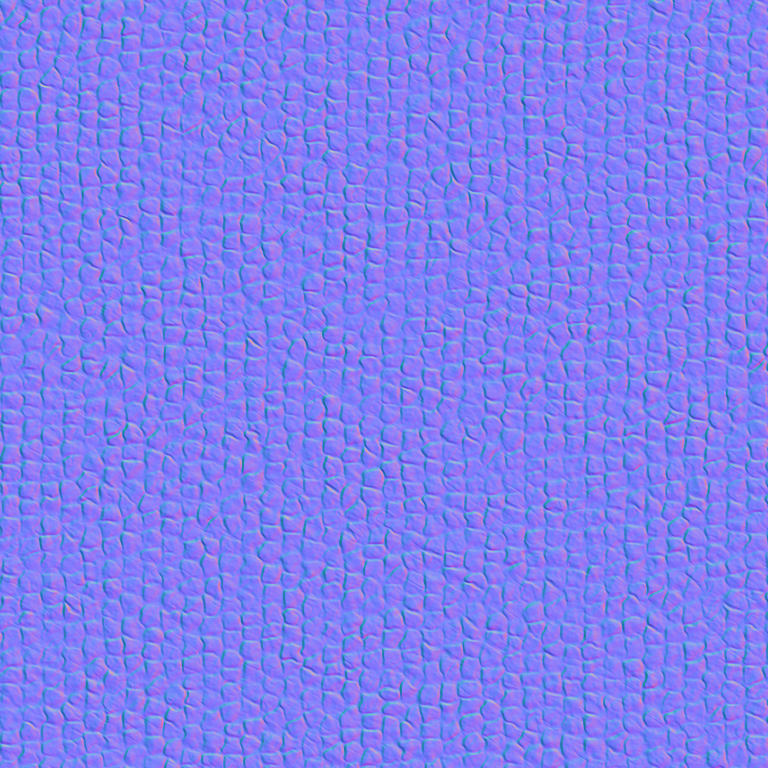
This texture map is drawn by a WebGL 2 fragment shader. Its source:

```glsl
#version 300 es
precision highp float;
// Normal map of pebbled leather: small rounded grains packed in upright columns.

uniform vec2 u_resolution;
out vec4 outColor;

const vec2 GRAIN_COUNT = vec2(38.0, 41.0);
const vec2 COLUMN_STRETCH = vec2(1.4, 1.0);
const vec2 SLOPE_GAIN = vec2(1.6, 0.8);
const float CREASE_WIDTH = 0.165;
const float CREASE_DEPTH = 0.05;
const float GRAIN_DOME = 0.08;
const vec2 GRAIN_TILT = vec2(-0.038, 0.032);

float hash(vec2 p) {
    vec3 q = fract(vec3(p.xyx) * 0.1031);
    q += dot(q, q.yzx + 33.33);
    return fract((q.x + q.y) * q.z);
}

// Value noise with a smooth second derivative, so slopes show no lattice.
float noise(vec2 p) {
    vec2 cell = floor(p);
    vec2 f = p - cell;
    vec2 w = f * f * f * (f * (f * 6.0 - 15.0) + 10.0);
    float low = mix(hash(cell), hash(cell + vec2(1.0, 0.0)), w.x);
    float high = mix(hash(cell + vec2(0.0, 1.0)), hash(cell + 1.0), w.x);
    return mix(low, high, w.y);
}

vec2 rotate(vec2 p, float angle) {
    float c = cos(angle), s = sin(angle);
    return vec2(c * p.x - s * p.y, s * p.x + c * p.y);
}

float smoothMin(float a, float b, float radius) {
    float h = max(radius - abs(a - b), 0.0) / radius;
    return min(a, b) - 0.25 * h * h * radius;
}

// Centre of the grain a number of rows away from height y in a column.
vec2 grainCentre(float column, float y, float rowStep) {
    float shift = hash(vec2(column, 71.0));
    float row = floor(y - shift) + rowStep;
    vec2 id = vec2(column, row);
    float disorder = mix(0.12, 0.5, smoothstep(0.45, 0.85, noise(id * 0.37 + 40.0)));
    vec2 jitter = vec2(hash(id + 11.3), hash(id + 57.9)) - 0.5;
    return id + vec2(0.5, 0.5 + shift) + jitter * vec2(disorder, 0.7);
}

// Offset from the nearest grain centre (xy) and distance to its border (z).
// Sideways distances are stretched to keep the column seams upright.
vec3 grainField(vec2 p) {
    float column = floor(p.x);
    float nearest = 1e3;
    float homeColumn = column;
    vec2 home = p;
    for (float i = -1.0; i <= 1.0; i++) {
        for (float j = -1.0; j <= 1.0; j++) {
            vec2 centre = grainCentre(column + i, p.y, j);
            float d = length((centre - p) * COLUMN_STRETCH);
            if (d < nearest) {
                nearest = d;
                home = centre;
                homeColumn = column + i;
            }
        }
    }
    float border = 1.0;
    for (float i = -1.0; i <= 1.0; i++) {
        for (float j = -1.0; j <= 1.0; j++) {
            vec2 centre = grainCentre(homeColumn + i, home.y, j);
            vec2 across = (centre - home) * COLUMN_STRETCH;
            if (dot(across, across) > 0.001) {
                vec2 toMiddle = (0.5 * (home + centre) - p) * COLUMN_STRETCH;
                border = smoothMin(border, dot(toMiddle, normalize(across)), 0.18);
            }
        }
    }
    return vec3(p - home, border);
}

// Short folds that follow the middle level of a noise.
float wrinkles(vec2 p, float angle) {
    float fold = 1.0 - smoothstep(0.0, 0.16, abs(noise(rotate(p, angle) * 1.7) - 0.5));
    return fold * smoothstep(0.35, 0.7, noise(p * 1.1 + 90.0));
}

float leatherHeight(vec2 p) {
    // Bend the columns slowly and the borders finely.
    vec2 bend = vec2(noise(p * 0.13 + 5.0), noise(p * 0.17 + 25.0)) - 0.5;
    vec2 wobble = vec2(noise(p * 2.3 + 8.0), noise(p * 2.3 + 63.0)) - 0.5;
    vec3 grain = grainField(p + 0.4 * bend + 0.24 * wobble);

    // Domed grains lean, which steepens their upper left borders.
    float strength = mix(0.4, 1.6, noise(p * 1.4 + 130.0));
    float dome = GRAIN_DOME * dot(grain.xy, grain.xy);
    float relief = CREASE_DEPTH - dome + dot(grain.xy, GRAIN_TILT);
    float height = strength * relief * smoothstep(0.0, CREASE_WIDTH, grain.z);

    // Surface lumps, fine grit and folds.
    height += 0.04 * noise(rotate(p, 0.6) * 2.9 + 17.0);
    height += 0.015 * noise(rotate(p, 1.1) * 6.5 + 31.0);
    height -= 0.013 * wrinkles(p, 0.6);
    height -= 0.011 * wrinkles(p + 200.0, -0.9);
    return height;
}

void main() {
    vec2 uv = gl_FragCoord.xy / min(u_resolution.x, u_resolution.y);
    vec2 p = uv * GRAIN_COUNT + 3.0;
    vec2 e = vec2(0.05, 0.0);
    vec2 slope = vec2(leatherHeight(p + e.xy) - leatherHeight(p - e.xy),
                      leatherHeight(p + e.yx) - leatherHeight(p - e.yx)) / (2.0 * e.x);
    vec3 normal = normalize(vec3(-slope * SLOPE_GAIN, 1.0));

    // Encode the normal, with steep slopes losing extra blue.
    float blue = 0.99 * (0.5 + 0.5 * pow(normal.z, 2.8));
    outColor = vec4(0.5 + 0.5 * normal.xy, blue, 1.0);
}
```
